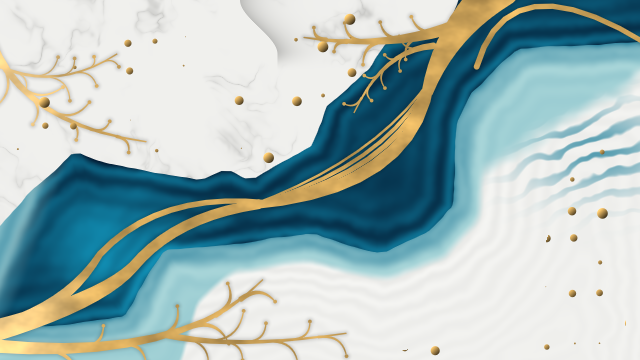
Reproduce this background procedurally as a Shadertoy shader.

```glsl
// Fluid marble: a blue river between white stone and pale shores, with gold veins.

const vec3 WHITE = vec3(.94, .94, .93), PALE = vec3(.62, .81, .83), BLUE = vec3(.05, .42, .55),
  DEEP = vec3(.02, .17, .27), GOLD = vec3(.83, .66, .36);
// Outlines in scene units: 7.68 wide, 4.32 tall, y running down
const vec2 STONE[14] = vec2[](vec2(-1,-1), vec2(-.3,3.1), vec2(.3,2.35), vec2(.9,1.82), vec2(1.22,1.96),
  vec2(2.4,2.18), vec2(2.7,2.04), vec2(3,2.16), vec2(3.75,1.76), vec2(3.92,1.25), vec2(4.42,.84),
  vec2(4.65,.52), vec2(5.4,.28), vec2(5.8,-1));
const vec2 SHORE[14] = vec2[](vec2(-1,6), vec2(-1,4.05), vec2(1.5,3.8), vec2(1.75,3.35), vec2(2,3.02),
  vec2(3.75,2.8), vec2(4.6,3.03), vec2(5.15,2.8), vec2(5.43,2.5), vec2(5.5,1.5), vec2(5.65,1.12),
  vec2(6.2,.58), vec2(8.7,.45), vec2(8.7,6));
// Curves as pairs: start and control, then end and two sizes
const vec4 VEINS[12] = vec4[](vec4(6,-.15,5.35,.35), vec4(5.13,1.1,.24,.07),
  vec4(3.1,2.45,2.1,2.6), vec4(1.6,3.2,.06,.065), vec4(1.6,3.2,1.2,3.62), vec4(-.1,3.98,.065,.13),
  vec4(3.2,2.43,1.9,2.3), vec4(1.2,3.05,.03,.04), vec4(1.2,3.05,.8,3.7), vec4(-.1,3.98,.04,.1),
  vec4(5.72,.8,6.1,-.5), vec4(7.75,.52,.035,.03));
const vec4 SPRAYS[12] = vec4[](vec4(-.1,.5,.3,1.5), vec4(1.75,1.7,.05,.45),
  vec4(0,.8,.7,1.1), vec4(1.4,.65,.02,.35), vec4(5.5,.3,4.7,.6), vec4(3.65,.45,.08,.35),
  vec4(5.2,.55,4.6,.6), vec4(4.25,1.35,.04,.25), vec4(-.1,4.15,2.2,4.35), vec4(3.15,3.36,.08,.5),
  vec4(2,4.02,2.8,4.2), vec4(4.15,4,.04,.5));

vec2 hash(vec2 p) { return fract(sin(p * mat2(127.1, 311.7, 269.5, 183.3)) * 43758.5); }
float corner(vec2 cell, vec2 f) { return dot(hash(cell) * 2. - 1., f); }
float gradientNoise(vec2 p) {
  vec2 i = floor(p), f = p - i, u = f * f * (3. - 2. * f), o = vec2(1, 0);
  return mix(mix(corner(i, f), corner(i + o, f - o), u.x),
    mix(corner(i + o.yx, f - o.yx), corner(i + 1., f - 1.), u.x), u.y);
}
float fbm(vec2 p) {
  float sum = 0., amp = .7;
  for (int i = 0; i < 4; i++, amp *= .5) {
    sum += amp * gradientNoise(p);
    p *= mat2(1.6, 1.2, -1.2, 1.6);
  }
  return sum;
}
float cover(float d) { return clamp(.5 - d * iResolution.y / 4.32, 0., 1.); }
float folds(float d, float n) { return exp(-d * 4.) * sin(d * 26. + n * 4.); }
float segment(vec2 w, vec2 e) { return clamp(dot(w, e) / dot(e, e), 0., 1.); }

// Signed distance, negative inside
float outline(vec2 p, vec2 v[14]) {
  float d = 99., side = 1.;
  for (int i = 0; i < 14; i++) {
    vec2 a = v[i], e = v[(i + 1) % 14] - a, w = p - a;
    d = min(d, length(w - e * segment(w, e)));
    if ((w.y < 0.) != (w.y < e.y) && w.x < e.x * w.y / e.y) side = -side;
  }
  return side * d;
}
// Two taps soften the corners
float bank(vec2 p, vec2 v[14]) {
  vec2 r = vec2(.06, .04);
  return (outline(p + r, v) + outline(p - r, v)) * .5;
}

vec2 bezier(vec2 a, vec2 b, vec2 c, float t) { return mix(mix(a, b, t), mix(b, c, t), t); }
float stroke(vec2 p, vec4 s, vec4 c) {
  float d = 9.;
  if (distance(p, s.zw) > distance(s.xy, c.xy) + .4) return d;
  vec2 u = s.xy;
  for (float i = 0.; i < 10.; i++) {
    vec2 v = bezier(s.xy, s.zw, c.xy, (i + 1.) / 10.), e = v - u, w = p - u;
    float h = segment(w, e);
    d = min(d, length(w - e * h) - mix(c.z, c.w, (i + h) / 10.));
    u = v;
  }
  return d;
}
// Stem with alternating twigs and buds
float spray(vec2 p, vec4 s, vec4 c) {
  float d = stroke(p, s, vec4(c.xyz, .008));
  for (float i = 1.; i < 8.; i++) {
    float t = i / 8., l = c.w * (1.1 - .5 * t) * (.6 + .7 * hash(s.xy + i).x);
    vec2 q = bezier(s.xy, s.zw, c.xy, t), dir = l * normalize(mix(s.zw - s.xy, c.xy - s.zw, t));
    vec2 tip = q + dir * .8 + vec2(-dir.y, dir.x) * (mod(i, 2.) * 1.4 - .7);
    d = min(d, stroke(p, vec4(q, q + dir * .75), vec4(tip, c.z * .4, .007)));
    d = min(d, length(p - tip) - .022);
  }
  return d;
}
float goldVeins(vec2 p) {
  float d = 9.;
  for (int i = 0; i < 12; i += 2)
    d = min(d, min(stroke(p, VEINS[i], VEINS[i + 1]), spray(p, SPRAYS[i], SPRAYS[i + 1])));
  for (float f = 0.; f < 1.1; f += .25) // fan of strands
    d = min(d, stroke(p, vec4(5.17, .95, 5. - .5 * f, 2.3 - .38 * f), vec4(3, 2.47, .05 - .035 * f, .045 - .03 * f)));
  return d;
}

void mainImage(out vec4 fragColor, in vec2 fragCoord) {
  vec2 p = vec2(fragCoord.x, iResolution.y - fragCoord.y) * 4.32 / iResolution.y;
  float n = fbm(p * 1.2), m = fbm(p * 1.2 + 7.);
  vec2 q = p + vec2(n, m) * .08, g = p - vec2(1.3, 3);
  float stone = bank(q, STONE), shore = bank(q, SHORE);

  // River, misty at the left
  float light = .4 + .5 * n + exp(-2. * dot(g, g)) + .6 * (folds(stone, n) + folds(shore, n));
  float left = p.x - (3.85 - p.y) * .38 + n * .1;
  vec3 mist = mix(BLUE, PALE, .7 + .15 * sin(left * 24.));
  vec3 col = mix(mist, mix(DEEP, BLUE, light), smoothstep(-.3, .12, left));

  // Shore, lagoon and white bands
  vec3 teal = mix(BLUE, PALE, smoothstep(-.2, .3, -shore) + .2 * folds(-shore, n));
  vec3 land = WHITE - .03 * sin(shore * 32. + n * 9.) * exp(shore);
  float lagoon = smoothstep(-.1, .25, 5.6 - .6 * p.x - p.y + n * .3) * smoothstep(5.3, 5.8, p.x);
  g = (p - vec2(7.15, 1.8)) * vec2(1, 1.7);
  float stripe = smoothstep(.1, .9, sin((p.y + .4 * p.x) * 24. + n * 9.)) * exp(-1.4 * dot(g, g));
  land = mix(land, mix(BLUE, PALE, .5), stripe);
  float band = mix(.95, .32, smoothstep(1.9, 2.9, p.x));
  land = mix(teal, land, smoothstep(-.06, .06, -shore - band) * (1. - lagoon));
  col = mix(col, land, cover(shore));

  // Veined stone with a raised fold
  float vein = exp(-30. * abs(fbm(p * 1.1 + n + 3.))) * smoothstep(-.1, .3, m);
  float fold = p.x - 2.88 - .45 * smoothstep(0., .65, p.y);
  float shade = cover(-fold) * exp(-5. * abs(fold)) * smoothstep(-.85, -.6, -p.y);
  col = mix(col, WHITE - .15 * vein - .2 * shade, cover(stone));

  // Gold with a soft shadow
  float gold = goldVeins(p);
  vec3 metal = GOLD * (.95 + .5 * fbm(p * vec2(2, 3))) + .2 * smoothstep(-1.3, -.2, -p.x);
  col = mix(col * smoothstep(-.2, .06, gold), metal, cover(gold));

  // Scattered beads
  vec2 cell = floor(p * 3.), h = hash(cell), b = p * 3. - cell - .3 - .4 * h;
  float bead = cover((length(b) - .2 * h.y) / 3.) * step(.65, h.x) * step(min(stone, shore + 1.2), 0.);
  fragColor = vec4(mix(col, GOLD * (.8 - 2. * (b.x + b.y)), bead), 1);
}
```
